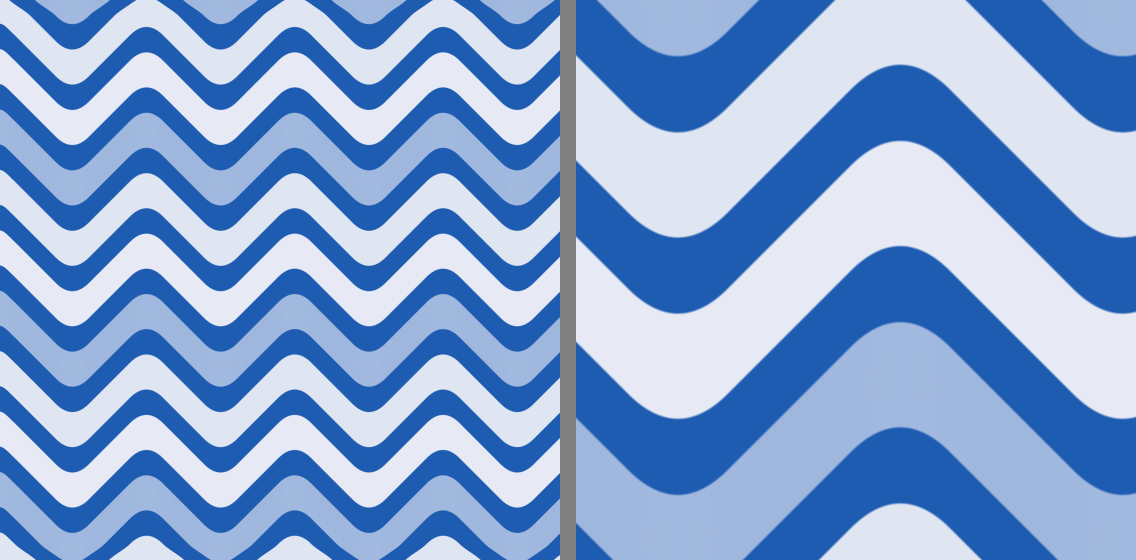
Left, the full canvas; right, a detail of the centre.
Write a Shadertoy shader that draws this pattern.

```glsl
// Rounded chevron stripes: blue bands alternating with white, light blue and grey.
// A triangle wave with parabolic tips shifts evenly spaced bands up and down;
// the band number modulo three picks the pale tint. Lengths are canvas heights.
#define PERIOD 0.2648      // width of one wave
#define PEAK_X 0.5264      // position of one crest
#define TIP 0.0296         // half-width of the rounded tip
#define BAND 0.1079        // blue stripe plus pale stripe
#define BAND_START 0.0996  // first blue stripe, from the top
#define BLUE_PART 0.42     // blue share of a band
#define SOFT 0.0009        // least edge softness
#define BLUE vec3(0.118, 0.362, 0.698)
#define WHITE vec3(0.906, 0.918, 0.960)
#define LIGHT vec3(0.626, 0.718, 0.870)
#define GREY vec3(0.880, 0.900, 0.945)

// Height lost from a sharp zigzag tip at distance e from the tip
float tipDrop(float e) {
    return e < TIP ? 0.5 * (e * e / TIP + TIP) : e;
}

vec3 paleTint(float index) {
    float k = mod(index, 3.0);
    return k < 0.5 ? WHITE : (k < 1.5 ? LIGHT : GREY);
}

// Half-ellipse with its flat side towards the wave's midline
float domeMask(vec2 p, float soft) {
    p.y += 0.013;
    float d = (length(p / vec2(0.0215, 0.027)) - 1.0) * 0.0215;
    return smoothstep(soft, -soft, max(d, -p.y));
}

void mainImage(out vec4 fragColor, in vec2 fragCoord) {
    vec2 p = fragCoord / iResolution.y;
    p.y = 1.0 - p.y;
    float soft = max(0.75 / iResolution.y, SOFT);

    // Slight bend of the stripes at the canvas borders
    p.y += 0.009 * (smoothstep(0.972, 1.0, p.y) - smoothstep(0.028, 0.0, p.y));
    p.y += 0.006 * smoothstep(0.024, 0.0, p.x);

    // Wave: side is -1 around crests and +1 around troughs
    float quarter = 0.25 * PERIOD;
    float fromPeak = abs(fract((p.x - PEAK_X) / PERIOD + 0.5) - 0.5) * PERIOD;
    float side = fromPeak < quarter ? -1.0 : 1.0;
    float e = quarter - abs(fromPeak - quarter);
    float wave = side * (quarter - tipDrop(e));
    float slope = min(e / TIP, 1.0);

    // Bands, with the edge distance taken across the slope
    float b = (p.y - wave - BAND_START) / BAND;
    float mid = 0.5 * BLUE_PART;
    float index = floor(b - mid);
    float fromBlue = abs(fract(b - mid + 0.5) - 0.5) - mid;
    float edge = fromBlue * BAND / sqrt(1.0 + slope * slope);
    vec3 pale = paleTint(index);

    // Faint domes and shading on the light blue stripes
    if (mod(index, 3.0) == 1.0) {
        float centre = BAND_START + (index + 0.5 + mid) * BAND;
        float tip = side * (quarter - tipDrop(0.0));
        float outward = (p.y - centre - tip) * side;
        pale += 0.008 * (1.0 - smoothstep(0.0, quarter, e)) - 0.003;
        pale += vec3(0.008, 0.006, 0.002) * domeMask(vec2(e, outward), 2.0 * soft);
    }

    vec3 colour = mix(BLUE, pale, smoothstep(-soft, soft, edge));
    fragColor = vec4(colour, 1.0);
}
```
